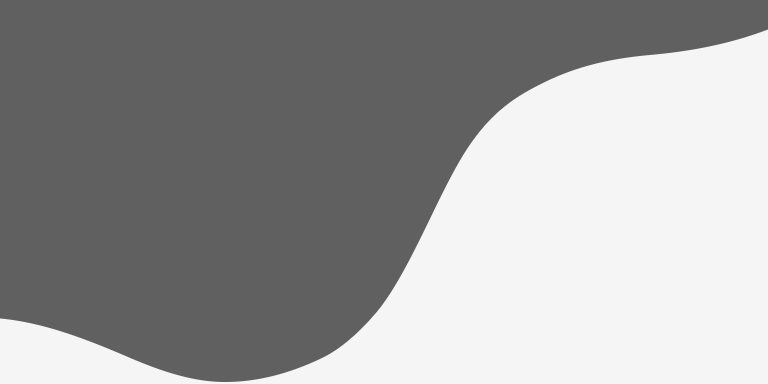
Give the GLSL for this background, as a Shadertoy shader.

```glsl
// Draws a flat dark field above a pale, smoothly flowing wave.

const vec3 DARK_GRAY = vec3(0.378);
const vec3 PALE_GRAY = vec3(0.961);
const int KNOT_COUNT = 10;

// Wave knots: position x, height y, slope z (canvas is 2 wide, 1 high)
const vec3 WAVE[KNOT_COUNT] = vec3[KNOT_COUNT](
    vec3(0.0, 0.1706, -0.09),
    vec3(0.3333, 0.0703, -0.43),
    vec3(0.5859, 0.0052, 0.0),
    vec3(0.8385, 0.0677, 0.48),
    vec3(0.9766, 0.1823, 1.15),
    vec3(1.1042, 0.3984, 2.05),
    vec3(1.2188, 0.6159, 1.5),
    vec3(1.4193, 0.7865, 0.49),
    vec3(1.6927, 0.8568, 0.09),
    vec3(2.0, 0.9232, 0.38)
);

// Cubic Hermite span from a to b: returns height and slope at x
vec2 hermite(vec3 a, vec3 b, float x) {
    float span = b.x - a.x;
    float t = clamp((x - a.x) / span, 0.0, 1.0);
    float rise = b.y - a.y;
    float c1 = a.z * span;
    float c2 = 3.0 * rise - span * (2.0 * a.z + b.z);
    float c3 = span * (a.z + b.z) - 2.0 * rise;
    float height = a.y + t * (c1 + t * (c2 + t * c3));
    float slope = (c1 + t * (2.0 * c2 + t * 3.0 * c3)) / span;
    return vec2(height, slope);
}

// Height and slope of the whole wave at x
vec2 waveAt(float x) {
    vec2 wave = hermite(WAVE[0], WAVE[1], x);
    for (int i = 1; i < KNOT_COUNT - 1; i++) {
        if (x >= WAVE[i].x) wave = hermite(WAVE[i], WAVE[i + 1], x);
    }
    return wave;
}

// Approximate signed distance to the wave, positive above it
float waveDistance(vec2 p) {
    vec2 wave = waveAt(p.x);
    return (p.y - wave.x) / sqrt(1.0 + wave.y * wave.y);
}

void mainImage(out vec4 fragColor, in vec2 fragCoord) {
    vec2 p = fragCoord / iResolution.xy * vec2(2.0, 1.0);
    float pixel = 1.0 / iResolution.y;

    // Smooth edge about one pixel wide
    float above = clamp(0.5 + waveDistance(p) / pixel, 0.0, 1.0);
    fragColor = vec4(mix(PALE_GRAY, DARK_GRAY, above), 1.0);
}
```
